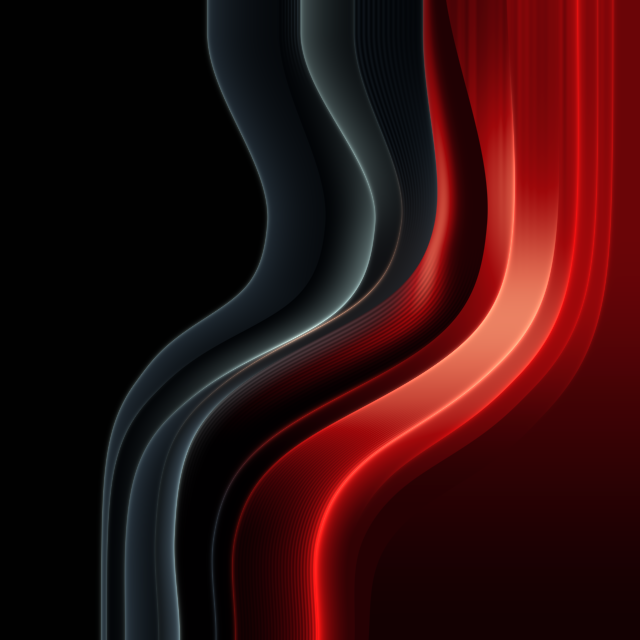
Reproduce this background procedurally as a Shadertoy shader.

```glsl
// Flowing satin sheets, cool slate on the left and glowing red on the right.
// Each fold is an S-shaped edge x(y); sheets are layered left to right, shaded by
// their position between two edges, then given fine ribs and bright rims.

const int EDGES = 11;
// Each edge: x at the top, x at the belly, x at the foot, height of the waist.
const vec4 FOLDS[EDGES] = vec4[EDGES](
    vec4(.324, .421, .158, .482), vec4(.436, .512, .166, .460),
    vec4(.470, .590, .193, .437), vec4(.553, .634, .240, .456),
    vec4(.661, .690, .270, .462), vec4(.690, .766, .325, .388),
    vec4(.790, .807, .355, .371), vec4(.868, .876, .484, .353),
    vec4(.902, .905, .531, .333), vec4(.934, .935, .540, .310),
    vec4(.958, .958, .560, .271));

const vec3 NAVY  = vec3(.008, .016, .026);
const vec3 SLATE = vec3(.15, .19, .22);
const vec3 SILVER = vec3(.40, .47, .46);
const vec3 CREAM = vec3(1., .68, .52);
const vec3 SCARLET = vec3(.85, .10, .07);

float bell(float x, float center, float width) {
    float t = (x - center) / width;
    return exp(-t * t);
}

float hash(float n) { return fract(sin(n * 127.1) * 43758.5); }

float noise(float x) {
    float f = fract(x);
    return mix(hash(floor(x)), hash(floor(x) + 1.), f * f * (3. - 2. * f));
}

// Horizontal position of a fold at height y
float foldX(float y, vec4 fold) {
    float below = fold.w - y;
    float rate = mix(37. - 26. * fold.y, 17., smoothstep(-.08, .08, below));
    float fall = 1. / (1. + exp(-rate * below));
    float riseTop = mix(.95, 1.08, smoothstep(.69, .76, fold.y));
    float rise = 1. - smoothstep(.65, riseTop, y);
    float flare = .012 * smoothstep(.15, .3, fold.z) * (1. - smoothstep(0., .16, y));
    return mix(mix(fold.x, fold.y, rise), fold.z, fall) + flare;
}

// Approximate signed distance to a fold, positive on its right
float foldDistance(vec2 p, vec4 fold) {
    float x = foldX(p.y, fold);
    float slope = (foldX(p.y + .002, fold) - x) / .002;
    return (p.x - x) / sqrt(1. + slope * slope);
}

// Position between two folds: 0 at the left one, 1 at the right one
float between(float left, float right) {
    return clamp(left / max(left - right, 1e-4), 0., 1.);
}

// Black, maroon, red, salmon, cream
vec3 heat(float t) {
    vec3 c = mix(vec3(.005, 0., .004), vec3(.26, .01, .02), clamp(t / .3, 0., 1.));
    c = mix(c, vec3(.62, .03, .04), clamp((t - .3) / .3, 0., 1.));
    c = mix(c, vec3(.88, .42, .32), clamp((t - .6) / .25, 0., 1.));
    return mix(c, CREAM, clamp((t - .85) / .15, 0., 1.));
}

float ribs(float u, float count) { return .5 + .5 * cos(6.2832 * u * count); }

float rim(float d, float width) { return exp(-abs(d) / width); }

vec3 layer(vec3 below, vec3 sheet, float d) {
    float soft = .8 / iResolution.y;
    return mix(below, sheet, smoothstep(-soft, soft, d));
}

void mainImage(out vec4 fragColor, in vec2 fragCoord) {
    vec2 p = fragCoord / iResolution.xy;
    float y = p.y;
    float d[EDGES];
    for (int i = 0; i < EDGES; i++) d[i] = foldDistance(p, FOLDS[i]);

    float low = 1. - smoothstep(.15, .38, y);
    float foot = 1. - smoothstep(.28, .48, y);
    float high = smoothstep(.58, .8, y);
    vec3 col = vec3(.002);

    // Cool sheets
    col = layer(col, NAVY + SLATE * .8 * exp(-d[0] * 20.), d[0]);
    float u = between(d[1], d[2]);
    float sheen = .08 + .85 * bell(y, .57, .16);
    vec3 sheet = NAVY + SILVER * pow(u, 1.6) * sheen;
    sheet += SLATE * .5 * ribs(u, 7.) * u * smoothstep(.85, 1., y);
    col = layer(col, sheet, d[1]);
    u = between(d[2], d[3]);
    sheet = mix(vec3(.06, .065, .075), NAVY, max(foot, high));
    sheet += SILVER * .65 * exp(-d[2] * 24.) * high + SLATE * exp(-d[2] * 28.) * foot;
    col = layer(col, sheet, d[2]);
    u = between(d[3], d[4]);
    sheet = mix(vec3(.10, .10, .11), NAVY * 1.3, high);
    sheet = mix(sheet, SLATE * (.35 + 1.1 * u), foot);
    sheet += SLATE * (.5 * u * u * bell(y, .7, .14) + .3 * ribs(u, 14.) * high * (1. - u));
    col = layer(col, sheet, d[3]);

    // Ribbed sheet turning from grey to red
    u = between(d[4], d[5]);
    float glow = smoothstep(.3, .58, y) * mix(1., .45, smoothstep(.65, 1., y));
    glow *= bell(u, mix(.45, .12, smoothstep(.48, .62, y)), .26);
    sheet = heat(.14 * smoothstep(.35, .6, y) + .62 * glow);
    sheet += vec3(.22, .22, .23) * (1. - smoothstep(0., .42, u)) * bell(y, .44, .13);
    sheet *= 1. - .35 * ribs(u, 18.) * (1. - smoothstep(.5, .62, y));
    col = layer(col, sheet, d[4]);

    // Warm sheets
    float streak = 1. - .2 * noise(p.x * 170.) * smoothstep(.55, .95, y);
    u = between(d[5], d[6]);
    float t = mix(.42, .82, bell(y, .7, .18)) * smoothstep(.25, .52, y);
    col = layer(col, heat(t * mix(.82, 1., u) * streak), d[5]);
    u = between(d[6], d[7]);
    t = mix(.55, .9, bell(y, .5, .17)) * mix(1., .15 + .95 * u * u, low);
    t *= 1. - .3 * ribs(u, 26.) * low;
    col = layer(col, heat(t * streak), d[6]);
    u = between(d[7], d[8]);
    t = mix(.55, .74, bell(y, .45, .15)) * (1. - .6 * u * low);
    col = layer(col, heat(t * streak), d[7]);
    col = layer(col, heat(mix(.22, .6, smoothstep(.15, .5, y)) * streak), d[8]);
    col = layer(col, heat(mix(.16, .56, smoothstep(.2, .55, y)) * streak), d[9]);
    col = layer(col, heat(mix(.08, .43, smoothstep(0., .65, y))), d[10]);

    // Bright rims along the folds
    col += SILVER * rim(d[0], .0022) * .55;
    col += SILVER * rim(d[1], .002) * .4 * foot;
    col += SILVER * rim(d[2], .0024) * (.4 + .9 * bell(y, .48, .08) + .4 * bell(y, .74, .08));
    col += mix(CREAM * .6, SILVER * .6, max(foot, high)) * rim(d[3], .002) * (.35 + .65 * bell(y, .5, .08));
    col += SILVER * rim(d[4], .0025) * (.8 * foot + .35 * high);
    col += SCARLET * rim(d[5], .003) * .6 * bell(y, .36, .09) + SLATE * rim(d[5], .002) * low;
    col += mix(CREAM * .45, SCARLET * .4, foot) * rim(d[6], .0025) * (1. - smoothstep(.7, .95, y));
    col += CREAM * .55 * rim(d[7], .003) * bell(y, .38, .2) + SCARLET * .6 * rim(d[7], .008) * low;
    col += SCARLET * rim(d[8], .004) * .4 * smoothstep(.15, .4, y);
    col += SCARLET * (rim(d[9], .0025) + rim(d[10], .0025)) * .3 * smoothstep(.3, .6, y);
    fragColor = vec4(clamp(col, 0., 1.), 1.);
}
```
